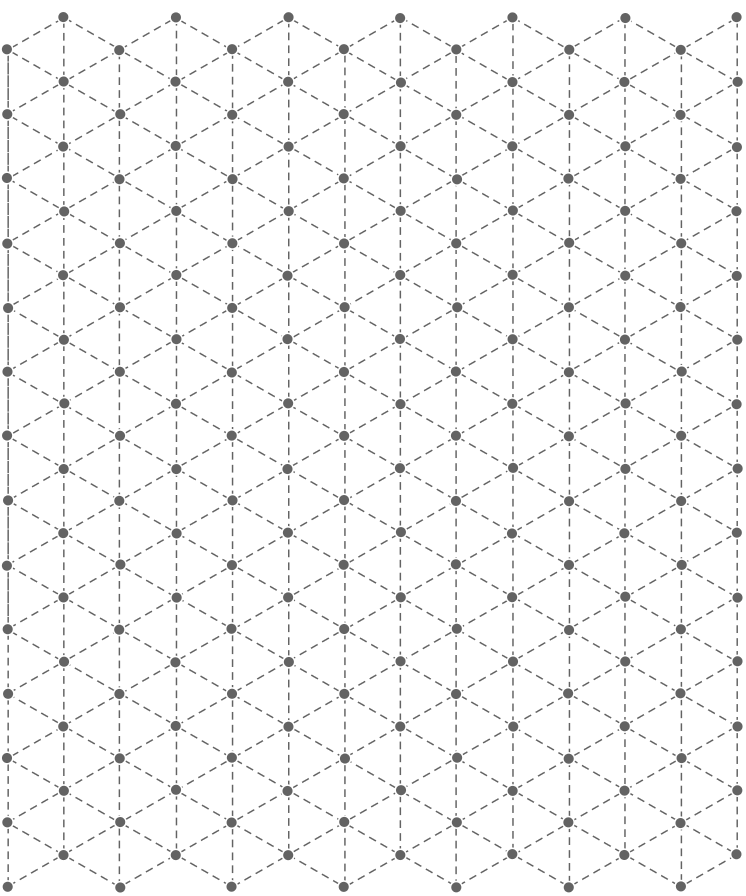
Write a WebGL 1 fragment shader that draws this pattern.

```glsl
precision highp float;
// Triangular lattice of grey dots joined by thin dashed lines on white.

uniform vec2 u_resolution;

// Lengths are fractions of the canvas height.
#define COUNT vec2(14.0, 14.0)      // dots across, dots per column
#define CELL vec2(0.06263, 0.07187) // column and row spacing
#define ORIGIN vec2(0.0085, 0.0197) // first column, highest dot
#define DOT_RADIUS 0.0056
#define HALO_RADIUS 0.0074          // lines stop here around a dot
#define LINE_WIDTH 0.00165
#define DASHES 5.0                  // dashes per edge
#define DASH_FILL 0.6
#define WORN_FILL 0.94              // nearly closed dashes, upper left border
#define WORN_ROWS 9.0
#define JITTER 0.0008
#define INK vec3(0.39)

float hash(vec2 p) {
  return fract(sin(dot(p, vec2(12.9898, 78.233))) * 43758.5);
}

float signedHash(vec2 p) {
  return 2.0 * hash(p) - 1.0;
}

// Even columns sit half a row lower.
float columnShift(float column) {
  return 0.5 * (1.0 - mod(column, 2.0));
}

vec2 nodePosition(vec2 node) {
  return ORIGIN + CELL * vec2(node.x, node.y + columnShift(node.x));
}

bool inLattice(vec2 node) {
  return all(greaterThan(node, vec2(-0.5))) && all(lessThan(node, COUNT - 0.5));
}

float coverage(float distanceToEdge, float pixel) {
  return clamp(0.5 - distanceToEdge / pixel, 0.0, 1.0);
}

// Dashed segment from a to b.
float dashedLine(vec2 p, vec2 a, vec2 b, float fill, float phase, float pixel) {
  float span = length(b - a);
  vec2 along = (b - a) / span;
  vec2 q = p - a;
  float t = dot(q, along);
  float across = abs(q.x * along.y - q.y * along.x);
  float period = span / DASHES;
  float fromDash = abs(fract(t / period + phase) - 0.5) * period;
  float body = min(coverage(across - 0.5 * LINE_WIDTH, pixel), LINE_WIDTH / pixel);
  float ends = coverage(abs(t - 0.5 * span) - 0.5 * span, pixel);
  return body * ends * coverage(fromDash - 0.5 * fill * period, pixel);
}

// Edge between two nodes, with a slight offset and its own dash phase.
float latticeEdge(vec2 p, vec2 from, vec2 to, vec2 offset, float fill, float pixel) {
  if (!inLattice(from) || !inLattice(to)) return 0.0;
  float phase = 0.22 * signedHash(from * 1.7 + to * 2.3);
  return dashedLine(p - offset, nodePosition(from), nodePosition(to), fill, phase, pixel);
}

void main() {
  float pixel = 1.0 / u_resolution.y;
  vec2 p = vec2(gl_FragCoord.x, u_resolution.y - gl_FragCoord.y) * pixel;
  vec2 grid = (p - ORIGIN) / CELL;
  float lines = 0.0;
  float dots = 0.0;
  float halo = 0.0;

  for (int i = -1; i <= 1; i++) {
    float column = floor(grid.x) + float(i);
    float shift = columnShift(column);
    for (int j = -1; j <= 1; j++) {
      vec2 node = vec2(column, floor(grid.y - shift) + float(j));
      if (!inLattice(node)) continue;

      // Dot, a little off its lattice point
      vec2 wobble = JITTER * vec2(signedHash(node), signedHash(node + 31.7));
      float r = length(p - nodePosition(node) - wobble);
      dots = max(dots, coverage(r - DOT_RADIUS, pixel));
      halo = max(halo, coverage(r - HALO_RADIUS, pixel));

      // Vertical edge
      bool worn = column < 0.5 && node.y < WORN_ROWS - 0.5;
      float fill = worn ? WORN_FILL : DASH_FILL;
      vec2 sideways = vec2(JITTER * signedHash(vec2(column, 5.3)), 0.0);
      lines = max(lines, latticeEdge(p, node, node + vec2(0.0, 1.0), sideways, fill, pixel));

      // Two slanted edges to the next column
      vec2 upper = node + vec2(1.0, 2.0 * shift - 1.0);
      vec2 lower = upper + vec2(0.0, 1.0);
      vec2 drift = vec2(0.0, 0.6 * JITTER * signedHash(node + 9.1));
      lines = max(lines, latticeEdge(p, node, upper, drift, DASH_FILL, pixel));
      lines = max(lines, latticeEdge(p, node, lower, -drift, DASH_FILL, pixel));
    }
  }

  float ink = max(dots, lines * (1.0 - halo));
  gl_FragColor = vec4(mix(vec3(1.0), INK, ink), 1.0);
}
```
